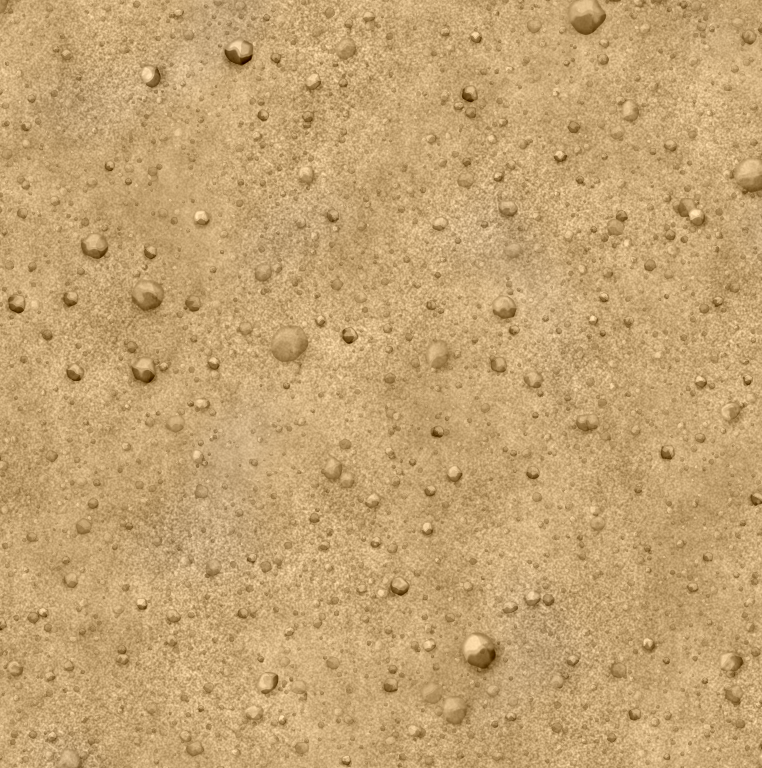
Write a WebGL 1 fragment shader that draws this texture.

```glsl
precision highp float;
// Dry sand strewn with small pebbles, lit from the upper left.
// Gradient noise makes the grain and mottling; jittered grids at five
// scales scatter faceted stones and flat specks over it.
uniform vec2 u_resolution;

vec3 hash3(vec2 p) {
  vec3 q = fract(p.xyx * vec3(0.1031, 0.1030, 0.0973));
  q += dot(q, q.yxz + 33.33);
  return fract((q.xxy + q.yzz) * q.zyx);
}

vec2 gradient(vec2 cell) {
  float a = 6.2832 * hash3(cell).x;
  return vec2(cos(a), sin(a));
}

float noise(vec2 p) {
  vec2 i = floor(p), f = p - i;
  vec2 u = f * f * f * (f * (f * 6.0 - 15.0) + 10.0);
  vec2 e = vec2(1.0, 0.0);
  float low = mix(dot(gradient(i), f), dot(gradient(i + e), f - e), u.x);
  float high = mix(dot(gradient(i + e.yx), f - e.yx),
                   dot(gradient(i + 1.0), f - 1.0), u.x);
  return mix(low, high, u.y);
}

// Lays one size of stones over the brightness offset "ground".
// radii are in cell units; relief runs from flat specks (0) to domes (1).
float scatter(float ground, vec2 p, float cells, vec2 radii,
              float density, float relief, float tone) {
  vec2 g = p * cells, home = floor(g);
  float value = ground;
  for (int y = -1; y <= 1; y++) {
    for (int x = -1; x <= 1; x++) {
      vec2 id = home + vec2(float(x), float(y));
      vec3 place = hash3(id + cells * 3.7);
      vec3 kind = hash3(id + cells * 5.3 + 71.0);
      float crowding = 1.0 + 0.9 * noise(id / cells * 5.0 + 3.0);
      if (place.z > density * crowding) continue;

      float radius = mix(radii.x, radii.y, kind.x * kind.x);
      vec2 q = (g - id - place.xy) / radius;
      if (dot(q, q) > 4.0) continue;
      float height = relief * mix(0.3, 1.0, kind.y);

      // Light direction and outline vary a little from stone to stone
      float a = 2.0 + 1.3 * (kind.z - 0.5);
      vec2 light = vec2(cos(a), sin(a));
      float spin = 6.2832 * kind.y;
      vec2 axis = vec2(cos(spin), sin(spin));
      vec2 s = vec2(dot(q, axis), dot(q, vec2(-axis.y, axis.x)));
      s.y *= 1.0 + 0.3 * kind.z;
      float bump = noise(q * 1.3 + id * 7.1);
      float d = length(s) + 0.25 * bump;
      float aa = min(0.8, 0.8 * cells / (u_resolution.y * radius));
      float body = 1.0 - smoothstep(1.0 - aa, 1.0 + aa, d);

      // Soft cast shadow
      float shadow = 1.0 - smoothstep(0.7, 1.35, length(q + 0.28 * light));
      value -= 0.2 * height * shadow;

      // Crisp bright cap, dark lower facet that deepens outward, thin rim
      float facing = dot(q, light) + 0.9 * bump;
      float side = dot(q, vec2(light.y, -light.x)) + 0.6 * bump;
      float cap = smoothstep(-0.3, -0.3 + 0.25 + aa * 0.3, facing);
      float glint = smoothstep(0.1, 0.3, facing) * (1.0 - smoothstep(0.7, 0.95, d));
      float turned = smoothstep(0.25, 0.45, side);
      float shade = mix(-0.2 + 0.14 * facing, 0.05, cap) + 0.13 * glint - 0.13 * turned;
      float rim = smoothstep(0.65, 1.0, d) * (0.07 + 0.04 * height);
      float stone = tone * (kind.z * 2.0 - 1.05) + height * shade - rim;
      value = mix(value, stone + 0.3 * ground, body * mix(0.8, 1.0, height));
    }
  }
  return value;
}

void main() {
  vec2 p = gl_FragCoord.xy / u_resolution.y;
  vec2 turned = mat2(0.8, 0.6, -0.6, 0.8) * p;

  // Broad mottling and fine grain, rougher in some patches
  float rough = 1.0 + 0.9 * noise(p * 6.0 + 31.0);
  float sand = 0.075 * noise(p * 4.0 + 11.0) + 0.075 * noise(turned * 12.0);
  sand += 0.08 * noise(turned * 38.0 + 7.0);
  sand += rough * (0.08 * noise(p * 118.0) + 0.11 * noise(turned * 215.0 + 50.0)
                 + 0.15 * noise(turned.yx * 347.0 + 90.0));

  // Stones from the finest specks up to the largest pebbles
  float v = scatter(sand, p, 83.0, vec2(0.13, 0.28), 0.55, 0.25, 0.17);
  v = scatter(v, turned, 52.0, vec2(0.12, 0.26), 0.5, 0.35, 0.15);
  v = scatter(v, p, 31.0, vec2(0.12, 0.24), 0.48, 0.6, 0.12);
  v = scatter(v, turned, 17.0, vec2(0.11, 0.22), 0.45, 0.95, 0.08);
  v = scatter(v, p, 7.0, vec2(0.1, 0.18), 0.4, 1.15, 0.03);

  // Tan sand with faintly greyer dust in places
  vec3 tan_sand = vec3(0.79, 0.66, 0.465);
  vec3 dust = vec3(-0.012, 0.0, 0.025) * smoothstep(0.1, 0.5, noise(p * 5.0 + 57.0));
  gl_FragColor = vec4(clamp(tan_sand + v + dust, 0.0, 1.0), 1.0);
}
```
